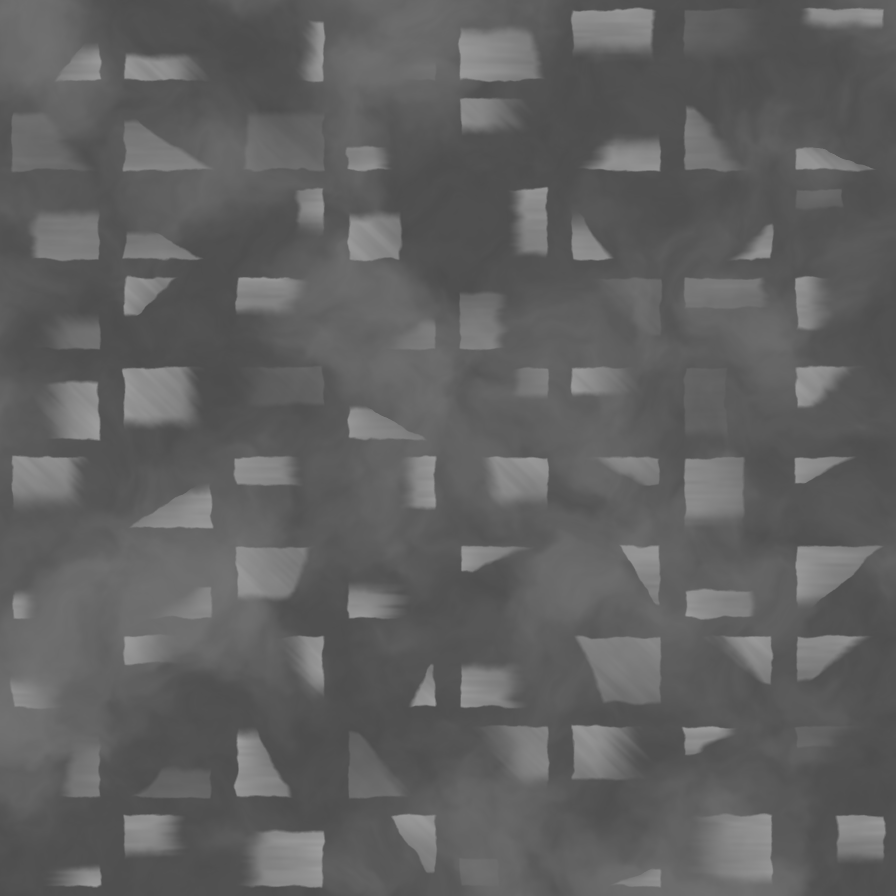
This pattern is drawn by a WebGL 2 fragment shader. Its source:

```glsl
#version 300 es
precision highp float;

#define GRID vec2(8.0, 10.0)
#define PATCH_HALF vec2(0.050, 0.041)
#define SIZE_MIN vec2(0.030, 0.024)
#define SIZE_MAX vec2(0.105, 0.082)
#define EDGE 0.003
#define WARP 0.008
#define STREAK_DENSITY 260.0
#define GROUND_DARK 0.312
#define GROUND_LIGHT 0.435
#define PAINT_DARK 0.42
#define PAINT_LIGHT 0.63
#define SEED 17.0

uniform vec2 u_resolution;
out vec4 fragColor;

float hash(vec2 p) {
    vec3 q = fract(vec3(p.xyx) * 0.1031);
    q += dot(q, q.yzx + 33.33);
    return fract((q.x + q.y) * q.z);
}

vec2 hash2(vec2 p) {
    return vec2(hash(p), hash(p + 71.7));
}

float noise(vec2 p) {
    vec2 i = floor(p);
    vec2 f = fract(p);
    f = f * f * (3.0 - 2.0 * f);
    float low = mix(hash(i), hash(i + vec2(1.0, 0.0)), f.x);
    float high = mix(hash(i + vec2(0.0, 1.0)), hash(i + 1.0), f.x);
    return mix(low, high, f.y);
}

float fbm(vec2 p) {
    float sum = 0.0;
    float amplitude = 0.5;
    for (int i = 0; i < 5; i++) {
        sum += amplitude * noise(p);
        p = mat2(1.6, 1.2, -1.2, 1.6) * p + 9.3;
        amplitude *= 0.5;
    }
    return sum / 0.97;
}

// Smoky ground with fine mottling
float groundShade(vec2 p) {
    vec2 drift = vec2(fbm(p * 9.0 + 40.0), fbm(p * 9.0 + 80.0)) - 0.5;
    float cloud = fbm(p * 5.0 + drift * 0.7 + SEED);
    float mottle = fbm(p * 38.0 + drift * 4.0) - 0.5;
    float shade = mix(GROUND_DARK, GROUND_LIGHT, smoothstep(0.38, 0.80, cloud));
    return shade + 0.035 * mottle;
}

// Brushed patch of one cell: x is its shade, y its coverage
vec2 paintPatch(vec2 p) {
    vec2 cell = floor(p * GRID);
    vec2 local = (fract(p * GRID) - 0.5) / GRID;
    vec2 key = cell + SEED;
    vec2 sizeRandom = hash2(key + 11.0);
    vec2 softRandom = hash2(key + 23.0);
    vec2 style = hash2(key + 37.0);
    vec2 corner = 2.0 * step(0.5, hash2(key + 53.0)) - 1.0;

    // Bristle marks, level or slanted
    float angle = style.x < 0.7 ? 0.08 * (style.x - 0.35) : -0.75;
    float c = cos(angle);
    float s = sin(angle);
    vec2 along = mat2(c, -s, s, c) * local + cell;
    float coarse = noise(along * vec2(14.0, STREAK_DENSITY * 0.4));
    float fine = noise(along * vec2(22.0, STREAK_DENSITY));
    float bristle = 0.6 * coarse + 0.4 * fine;

    // Wavy distance inward from the anchored corner
    vec2 wave = vec2(fbm(p * 42.0 + 5.0), fbm(p * 42.0 + 25.0)) - 0.5;
    vec2 inward = PATCH_HALF - corner * local + WARP * wave;
    inward.x += 0.0025 * (coarse - 0.5);

    // Some patches taper into wedges
    vec2 size = mix(SIZE_MIN, SIZE_MAX, sizeRandom);
    float taper = 0.85 * smoothstep(0.45, 0.9, style.y);
    size.x *= 1.0 - taper * clamp(inward.y / size.y, 0.0, 1.0);

    // Crisp at the corner, worn away at the far sides
    vec2 fade = max(size * mix(vec2(0.06), vec2(0.85, 0.6), softRandom * softRandom), EDGE);
    vec2 ragged = inward + fade * vec2(0.5, 0.25) * (bristle - 0.5);
    vec2 near = smoothstep(vec2(0.0), vec2(EDGE), inward);
    vec2 far = 1.0 - smoothstep(size - fade, size, ragged);
    float strength = mix(0.2, 1.0, smoothstep(0.0, 0.5, hash(key + 67.0)));
    float coverage = near.x * near.y * far.x * far.y * strength;

    // Lighter toward a randomly chosen rim
    vec2 depth = clamp(inward / size, 0.0, 1.0);
    float rim = 1.0 - mix(depth.x, depth.y, step(0.5, hash(key + 83.0)));
    float light = 0.5 * rim + 0.35 * bristle + 0.3 * fbm(p * 20.0) - 0.05;
    return vec2(mix(PAINT_DARK, PAINT_LIGHT, clamp(light, 0.0, 1.0)), coverage);
}

void main() {
    vec2 p = gl_FragCoord.xy / u_resolution;
    vec2 paint = paintPatch(p);
    float shade = mix(groundShade(p), paint.x, paint.y);
    fragColor = vec4(vec3(shade), 1.0);
}
```
